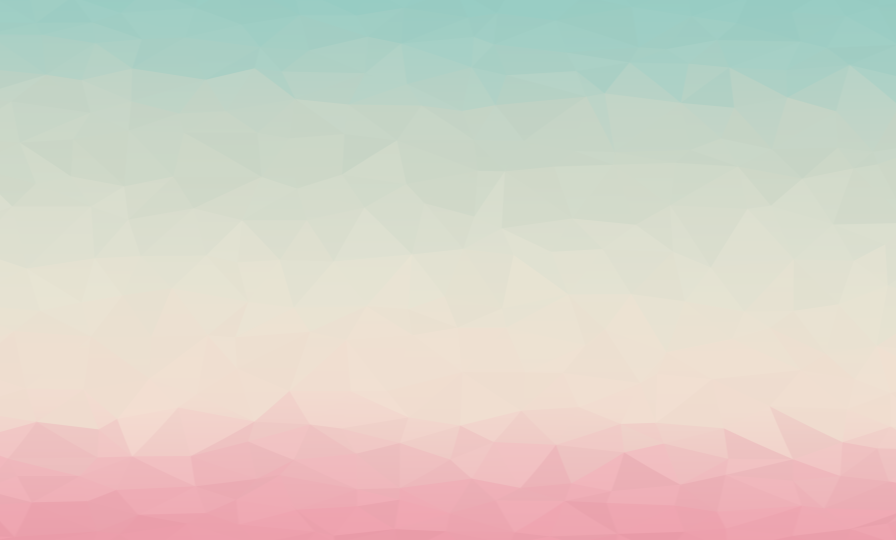
Write a WebGL 2 fragment shader that draws this background.

```glsl
#version 300 es
precision highp float;
// Low-poly pastel backdrop: a teal, sage, cream and rose vertical gradient
// sampled per facet of a jittered triangle mesh. Rows of the mesh are
// stretched in the calm middle and packed tightly near the bottom.

uniform vec2 u_resolution;
out vec4 fragColor;

const float COLUMNS = 10.0;   // mesh columns per canvas height
const float JITTER = 0.72;    // spread of a vertex inside its cell
const int STOPS = 12;

// Colour in rgb, height above the lower edge in w.
const vec4 PALETTE[STOPS] = vec4[STOPS](
    vec4(0.925, 0.620, 0.670, 0.00),
    vec4(0.930, 0.670, 0.705, 0.07),
    vec4(0.935, 0.735, 0.745, 0.13),
    vec4(0.940, 0.800, 0.780, 0.19),
    vec4(0.945, 0.865, 0.815, 0.235),
    vec4(0.935, 0.875, 0.817, 0.33),
    vec4(0.902, 0.888, 0.822, 0.46),
    vec4(0.868, 0.876, 0.815, 0.55),
    vec4(0.805, 0.845, 0.782, 0.69),
    vec4(0.765, 0.830, 0.775, 0.79),
    vec4(0.670, 0.815, 0.772, 0.88),
    vec4(0.595, 0.800, 0.765, 1.00));

vec2 hash2(vec2 p) {
    vec3 q = fract(vec3(p.xyx) * vec3(0.1031, 0.1030, 0.0973));
    q += dot(q, q.yzx + 33.33);
    return fract((q.xx + q.yz) * q.zy);
}

float gradientNoise(vec2 p) {
    vec2 i = floor(p), f = fract(p);
    vec2 u = f * f * f * (f * (f * 6.0 - 15.0) + 10.0);
    vec2 e = vec2(1.0, 0.0);
    float a = dot(hash2(i) * 2.0 - 1.0, f);
    float b = dot(hash2(i + e.xy) * 2.0 - 1.0, f - e.xy);
    float c = dot(hash2(i + e.yx) * 2.0 - 1.0, f - e.yx);
    float d = dot(hash2(i + e.xx) * 2.0 - 1.0, f - e.xx);
    return mix(mix(a, b, u.x), mix(c, d, u.x), u.y);
}

vec3 gradientColor(float h) {
    vec3 color = PALETTE[0].rgb;
    for (int i = 1; i < STOPS; i++) {
        float t = (h - PALETTE[i - 1].w) / (PALETTE[i].w - PALETTE[i - 1].w);
        color = mix(color, PALETTE[i].rgb, clamp(t, 0.0, 1.0));
    }
    return color;
}

// Mesh row at height y, and the local number of rows per canvas height.
float rowAt(float y) { return 11.0 * y + 2.6 * (1.0 - exp(-y / 0.15)) + 2.5 * pow(y, 4.0); }
float rowDensity(float y) { return 11.0 + 17.33 * exp(-y / 0.15) + 10.0 * y * y * y; }

vec2 vertexAt(vec2 cell) {
    return cell + 0.5 + (hash2(cell + 47.0) - 0.5) * JITTER;
}

// Signed distance to the line a-b, positive on its left.
float sideOf(vec2 p, vec2 a, vec2 b) {
    vec2 d = normalize(b - a);
    return d.x * (p.y - a.y) - d.y * (p.x - a.x);
}

float triangleCoverage(vec2 p, vec2 a, vec2 b, vec2 c, float blur) {
    float inside = min(sideOf(p, a, b), min(sideOf(p, b, c), sideOf(p, c, a)));
    return smoothstep(-blur, blur, inside);
}

// Facet colour, weighted by coverage in w.
vec4 facet(vec2 p, vec2 pos, vec2 scale, vec2 a, vec2 b, vec2 c, float blur) {
    float weight = triangleCoverage(p, a, b, c, blur);
    if (weight <= 0.0) return vec4(0.0);
    vec2 center = (a + b + c) / 3.0;
    vec2 spot = pos + (center - p) / scale;
    vec2 random = hash2(floor(center * 64.0)) - 0.5;
    float h = mix(pos.y, spot.y, 0.72);
    h += 0.030 * gradientNoise(spot * vec2(2.6, 4.0) + 9.0);
    h += (spot.x - 0.83) * mix(0.012, 0.028, spot.y);
    h += random.x * 0.65 / scale.y;
    float contrast = mix(0.026, 0.012, smoothstep(0.1, 0.3, pos.y));
    return vec4(gradientColor(h) + random.y * contrast, 1.0) * weight;
}

void main() {
    vec2 pos = gl_FragCoord.xy / u_resolution.y;
    vec2 scale = vec2(COLUMNS, rowDensity(pos.y));
    vec2 p = vec2(pos.x * COLUMNS, rowAt(pos.y));
    float blur = 0.7 * max(scale.x, scale.y) / u_resolution.y;

    // Each cell is a quad of four vertices, split along its shorter diagonal.
    vec4 sum = vec4(gradientColor(pos.y), 1.0) * 0.001;
    vec2 base = floor(p - 0.5);
    for (int j = -1; j <= 1; j++) {
        for (int i = -1; i <= 1; i++) {
            vec2 cell = base + vec2(i, j);
            vec2 a = vertexAt(cell), b = vertexAt(cell + vec2(1, 0));
            vec2 c = vertexAt(cell + vec2(1, 1)), d = vertexAt(cell + vec2(0, 1));
            bool rising = distance(a, c) < distance(b, d);
            sum += facet(p, pos, scale, a, b, rising ? c : d, blur);
            sum += facet(p, pos, scale, rising ? a : b, c, d, blur);
        }
    }
    fragColor = vec4(sum.rgb / sum.w, 1.0);
}
```
